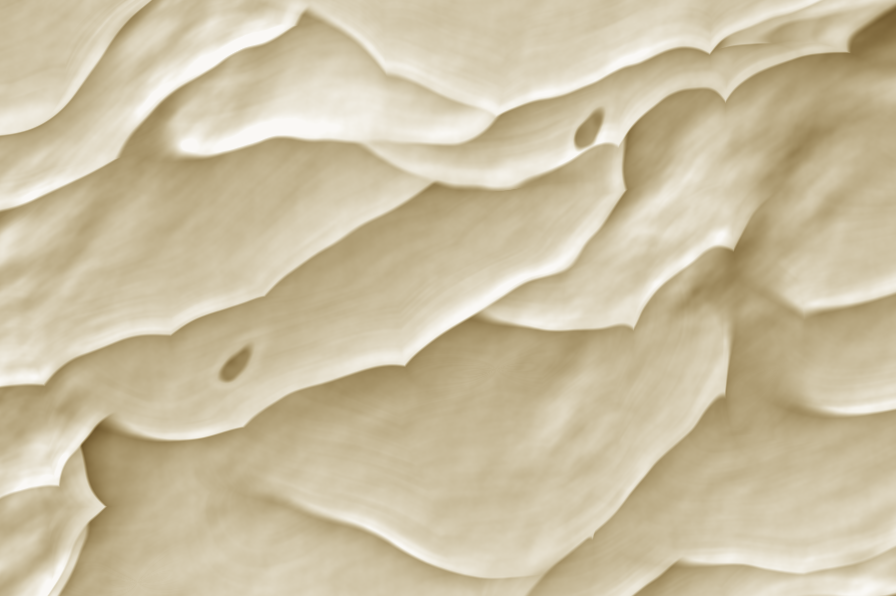
Reproduce this texture procedurally as a WebGL 1 fragment shader.

```glsl
precision highp float;
uniform vec2 u_resolution;

vec2 hash2(vec2 p) {
  vec3 k = fract(p.xyx * vec3(0.1031, 0.1030, 0.0973));
  k += dot(k, k.yzx + 33.33);
  return fract((k.xx + k.yz) * k.zy);
}

float noise(vec2 p) {
  vec2 cell = floor(p), f = fract(p);
  f = f * f * f * (f * (f * 6.0 - 15.0) + 10.0);
  float low = mix(hash2(cell).x, hash2(cell + vec2(1.0, 0.0)).x, f.x);
  float high = mix(hash2(cell + vec2(0.0, 1.0)).x, hash2(cell + 1.0).x, f.x);
  return mix(low, high, f.y);
}

float fbm(vec2 p) {
  float sum = 0.0, gain = 0.5;
  for (int i = 0; i < 4; i++) {
    sum += gain * noise(p);
    p = mat2(1.6, 1.2, -1.2, 1.6) * p + 7.3;
    gain *= 0.5;
  }
  return sum;
}

vec2 turn(vec2 v, float angle) {
  float c = cos(angle), s = sin(angle);
  return vec2(c * v.x + s * v.y, c * v.y - s * v.x);
}

float bell(float x) {
  return exp(-x * x);
}

// Lays one knife stroke over the tone: shadow below, bright lip, hollow inside
float layStroke(float tone, vec2 p, vec2 id) {
  vec2 jitter = hash2(id + 11.0), shape = hash2(id + 47.0);
  vec2 center = vec2(1.75 - 0.52 * id.y + 0.26 * mod(id.x, 2.0), 0.27 * id.x - 0.02);
  center += (jitter - 0.5) * vec2(0.4, 0.24);
  float angle = 0.2 + 0.65 * shape.x;
  vec2 radius = vec2(0.48 + 0.24 * shape.y, 0.25 + 0.12 * jitter.x);

  // Wobbling outline with an occasional pulled-up cusp
  vec2 seed = jitter * 40.0;
  vec2 q = turn(p - center, angle);
  float crease = 1.0 - abs(2.0 * noise(p * 5.0 + seed + 4.0) - 1.0);
  q.y += 0.09 * (noise(p * 3.5 + seed) - 0.5) + 0.03 * crease * crease * crease;
  q.y += 0.008 * (noise(p * 18.0 + seed) - 0.5);
  vec2 e = q / radius;
  vec2 slope = e / radius;
  float r = length(e);
  float steep = max(length(slope), 0.001);
  float depth = clamp((1.0 - r) * r / steep, -1.0, 1.0);

  float facing = dot(slope / steep, turn(vec2(0.55, -0.83), angle));
  float rim = smoothstep(-0.1, 0.85, facing);
  float vary = 0.15 + 1.3 * noise(p * 6.0 + seed + 9.0);
  float outside = max(-depth, 0.0), inside = max(depth, 0.0);

  float shadow = 0.095 * exp(-outside / 0.065) + 0.05 * exp(-outside / 0.016);
  tone -= rim * (0.4 + 0.6 * vary) * shadow;

  float streak = noise(vec2(q.x * 6.0, inside * 70.0) + seed) - 0.5;
  streak += 0.5 * (noise(vec2(q.x * 14.0, inside * 150.0) + seed) - 0.5);
  float glow = exp(-inside / 0.1);
  float cream = 0.815 + 0.05 * (jitter.y - 0.5) + 0.12 * rim * glow;
  cream += 0.06 * rim * vary * bell((inside - 0.016) / 0.015);
  cream += streak * (0.012 + 0.04 * rim * glow);
  cream -= 0.04 * rim * exp(-inside / 0.005);
  return mix(tone, cream, smoothstep(0.0, mix(0.17, 0.007, rim), depth));
}

// Small torn pocket, shaded on its upper side
float tearPocket(float tone, vec2 p, vec2 id) {
  vec2 place = 0.15 + hash2(id + 5.0) * vec2(1.2, 0.7);
  vec2 q = turn(p - place, 0.7 + 0.7 * hash2(id).x);
  float r = length(q / vec2(0.045, 0.018)) + 0.8 * (noise(p * 28.0) - 0.5);
  tone += 0.03 * bell((r - 1.4) / 0.4);
  float floorTone = 0.58 - 3.0 * q.y + 0.1 * noise(p * 50.0);
  return mix(floorTone, tone, smoothstep(0.6, 1.1, r));
}

void main() {
  vec2 p = gl_FragCoord.xy / u_resolution.y;
  vec2 bent = p + 0.16 * (vec2(noise(p * 2.3), noise(p * 2.3 + 31.0)) - 0.5);

  // Lower strokes first, so that upper left ones overlap them
  float tone = 0.82;
  for (int row = 0; row < 6; row++) {
    for (int column = 0; column < 5; column++) {
      tone = layStroke(tone, bent, vec2(float(row), float(column)));
    }
  }

  for (int i = 0; i < 2; i++) {
    tone = tearPocket(tone, bent, vec2(float(i) * 3.0, 19.0));
  }

  // Crumpled folds and fine surface relief, lit from the upper left
  vec2 light = vec2(-0.6, 0.8);
  vec2 along = turn(bent, 0.65) * vec2(4.5, 12.0);
  vec2 alongLight = turn(light, 0.65);
  float crumple = smoothstep(0.5, 0.78, noise(p * 3.2 + 17.0));
  float fold = fbm(along) - fbm(along + 0.35 * alongLight);
  float grain = fbm(p * 30.0) - fbm(p * 30.0 + 0.5 * light);
  tone += fold * (0.09 + 0.34 * crumple) + 0.04 * grain;
  tone += 0.08 * (noise(p * 2.2 + 3.0) - 0.5);

  // Darker cream turns warmer
  tone = clamp(tone, 0.4, 0.98);
  gl_FragColor = vec4(pow(vec3(tone), vec3(1.0, 1.28, 2.06)), 1.0);
}
```
